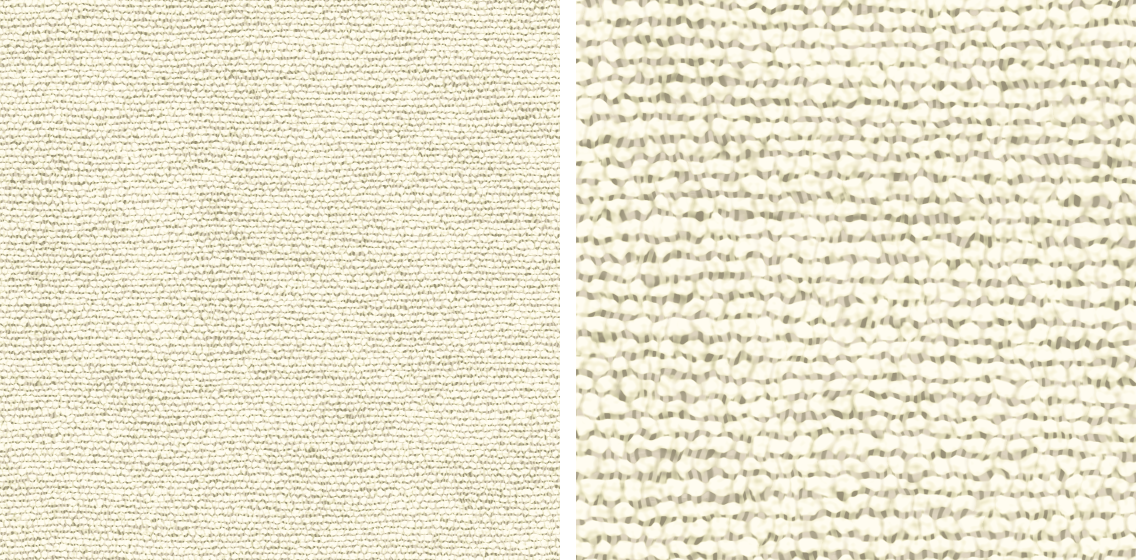
Left: the whole. Right: its middle third, enlarged.
A WebGL 2 fragment shader for this texture:

```glsl
#version 300 es
precision highp float;
// Cream linen in plain weave: rows of plump weft stitches, each row shifted
// half a stitch from the next, with small crisp holes between crossings.
// Periodic gradient noise bends the yarns and varies thickness and tone.
uniform vec2 u_resolution;
out vec4 fragColor;

const float TAU = 6.2831853;
const vec2 WEAVE = vec2(80.0, 86.0);   // stitches across, rows down
const vec3 HOLE  = vec3(0.60, 0.57, 0.47);
const vec3 OLIVE = vec3(0.78, 0.76, 0.62);
const vec3 STRAW = vec3(0.89, 0.87, 0.73);
const vec3 CREAM = vec3(0.97, 0.95, 0.85);
const vec3 IVORY = vec3(1.00, 0.99, 0.94);
const vec3 ROSE  = vec3(0.87, 0.83, 0.75);

float hash(vec2 p, float seed) {
  vec3 q = fract(vec3(p.xyx + seed * 7.3) * vec3(0.1031, 0.1030, 0.0973));
  q += dot(q, q.yzx + 33.33);
  return fract((q.x + q.y) * q.z);
}

// Slope of one lattice corner, dotted with the offset from it.
float corner(vec2 cell, vec2 offset, vec2 period, float seed) {
  float angle = TAU * hash(mod(cell, period), seed);
  return dot(vec2(cos(angle), sin(angle)), offset);
}

// Gradient noise that wraps at the canvas edge; about -0.7 to 0.7.
float noise(vec2 uv, vec2 period, float seed) {
  vec2 p = uv * period, i = floor(p), f = p - i;
  vec2 w = f * f * f * (f * (f * 6.0 - 15.0) + 10.0);
  vec2 e = vec2(1.0, 0.0);
  float low  = mix(corner(i, f, period, seed),
                   corner(i + e.xy, f - e.xy, period, seed), w.x);
  float high = mix(corner(i + e.yx, f - e.yx, period, seed),
                   corner(i + e.xx, f - e.xx, period, seed), w.x);
  return mix(low, high, w.y);
}

// Brightness 0..1 to yarn colour, from hole to lit fibre.
vec3 ramp(float tone) {
  float t = clamp(tone, 0.0, 1.0) * 4.0;
  vec3 c = mix(HOLE, OLIVE, clamp(t, 0.0, 1.0));
  c = mix(c, STRAW, clamp(t - 1.0, 0.0, 1.0));
  c = mix(c, CREAM, clamp(t - 2.0, 0.0, 1.0));
  return mix(c, IVORY, clamp(t - 3.0, 0.0, 1.0));
}

// Bends the regular grid into hand-woven yarn paths.
vec2 bend(vec2 uv) {
  vec2 p = uv * WEAVE;
  p.y += 0.7 * noise(uv, vec2(4.0, 8.0), 1.0)
       + 0.3 * noise(uv, vec2(15.0, 34.0), 2.0)
       + 0.28 * noise(uv, vec2(90.0, 80.0), 3.0);
  p.x += 0.6 * noise(uv, vec2(16.0, 5.0), 4.0)
       + 0.5 * noise(uv, vec2(50.0, 60.0), 5.0);
  return p;
}

vec3 linen(vec2 uv) {
  vec2 p = bend(uv);
  float row = floor(p.y);
  float wrappedRow = mod(row, WEAVE.y);
  float x = p.x + 0.5 * mod(row, 2.0);
  vec2 stitch = vec2(mod(floor(x), WEAVE.x), wrappedRow);
  vec2 f = vec2(fract(x), fract(p.y)) - 0.5;
  float random = hash(stitch, 7.0) - 0.5;

  // Faint patches, long streaks, uneven spinning and fine fibres.
  float patchTone = noise(uv, vec2(6.0, 10.0), 8.0);
  float streak = noise(uv, vec2(9.0, 50.0), 9.0);
  float lump = noise(uv, vec2(110.0, 120.0), 12.0);
  float fibre = noise(uv, vec2(210.0, 230.0), 10.0);

  // Yarn swells at the stitch centre and narrows where it dives under.
  float swell = cos(TAU * f.x);
  float halfWidth = 0.355 + 0.06 * swell + 0.08 * random + 0.05 * streak
                  + 0.02 * patchTone + 0.16 * lump + 0.14 * fibre;
  float yarn = smoothstep(-0.07, 0.07, min(halfWidth, 0.44) - abs(f.y));

  // Lit from above, with a crease at each dive and a shaded underside.
  float crease = smoothstep(0.3, 0.5, abs(f.x));
  float underside = 1.0 - smoothstep(-0.4, -0.02, f.y);
  float lit = 1.02 - 0.3 * crease - 0.26 * underside + 0.16 * random
            + 0.1 * patchTone + 0.12 * streak + 0.3 * lump + 0.55 * fibre;

  // Gaps darken into small holes on either side of each crossing.
  float hole = smoothstep(0.35, 0.95, 0.5 - 0.5 * cos(2.0 * TAU * f.x));
  float gap = 0.46 - 0.5 * hole + 0.14 * patchTone + 0.2 * streak
            + 0.5 * lump + 0.35 * fibre;

  vec3 color = ramp(mix(gap, lit, yarn));
  float blush = smoothstep(-0.25, 0.2, noise(uv, vec2(50.0, 60.0), 11.0));
  float bare = (1.0 - yarn) * (1.0 - 0.65 * hole);
  return mix(color, ROSE, blush * (0.85 * bare + 0.25 * crease));
}

void main() {
  // Four close samples per pixel smooth the weave and keep it crisp.
  vec3 sum = vec3(0.0);
  for (int i = 0; i < 4; i++) {
    vec2 shift = vec2(float(i % 2), float(i / 2)) * 0.5 - 0.25;
    sum += linen((gl_FragCoord.xy + shift) / u_resolution);
  }
  fragColor = vec4(sum * 0.25, 1.0);
}
```
